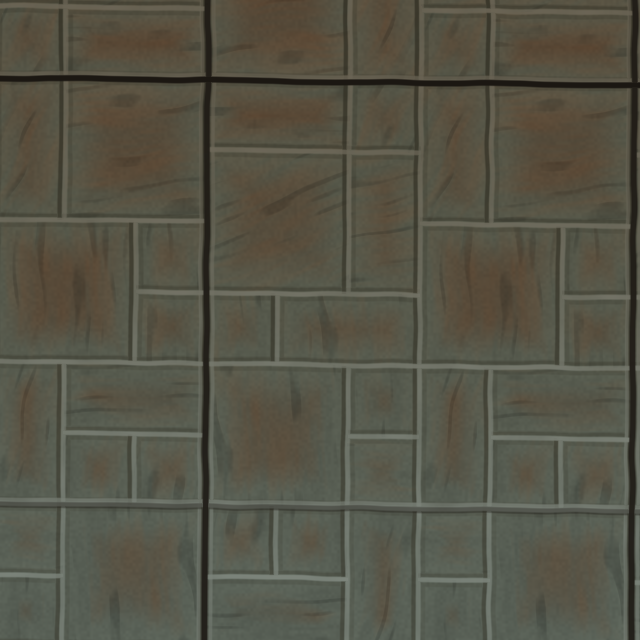
This texture is drawn by a three.js fragment shader. Its source:

```glsl
// Stone cladding: square panels of mixed tiles with pale joints and dark gaps.
varying vec2 vUv;

const float CELLS = 9.0;                    // grid cells across the canvas
const float PANEL = 6.0;                    // cells per panel side
const vec2 OFFSET = vec2(-2.93, -1.08);     // panel corner, in cells
const vec2 SKEW = vec2(0.006, -0.0115);     // slight tilt of the wall
const float JOINT = 0.032;                  // joint half width, in cells
const float GAP = 0.042;                    // panel gap half width, in cells
const float SOFT = 0.03;                    // edge softness, in cells
const float WOBBLE = 0.025;                 // unevenness of the joints
const vec3 GREY_STONE = vec3(0.345, 0.352, 0.295);
const vec3 COOL_STONE = vec3(0.350, 0.380, 0.340);
const vec3 BROWN_STONE = vec3(0.345, 0.265, 0.190);
const vec3 JOINT_TOP = vec3(0.420, 0.395, 0.335);
const vec3 JOINT_LOW = vec3(0.490, 0.520, 0.485);
const vec3 SHADE = vec3(0.190, 0.180, 0.135);
const vec3 GAP_DARK = vec3(0.105, 0.090, 0.070);

float hash(vec2 p) {
  vec3 q = fract(vec3(p.xyx) * 0.1031);
  q += dot(q, q.yzx + 33.33);
  return fract((q.x + q.y) * q.z);
}

float noise(vec2 p) {
  vec2 i = floor(p), f = fract(p);
  f = f * f * (3.0 - 2.0 * f);
  return mix(mix(hash(i), hash(i + vec2(1, 0)), f.x),
             mix(hash(i + vec2(0, 1)), hash(i + vec2(1, 1)), f.x), f.y);
}

// Soft line of half width w around d = 0
float band(float d, float w) {
  return 1.0 - smoothstep(w - SOFT * 0.5, w + SOFT * 0.5, abs(d));
}

// Narrows a span to the side of the cut that holds p
void cut(inout vec2 span, float p, float at) {
  if (p < at) span.y = min(span.y, at);
  else span.x = max(span.x, at);
}

// Splits a panel into tiles; returns the grain angle
float findTile(vec2 p, out vec2 sx, out vec2 sy) {
  sx = sy = vec2(0.0, PANEL);
  cut(sx, p.x, 3.0);
  cut(sy, p.y, 4.0);
  if (p.x < 3.0) {
    cut(sy, p.y, 3.0);
    if (p.y < 3.0) {
      cut(sx, p.x, 2.0);
      cut(sy, p.y, 1.0);
      if (p.y < 1.0) return p.x < 2.0 ? -0.05 : -1.2;
      return p.x < 2.0 ? -0.4 : -0.15;
    }
    cut(sx, p.x, p.y < 4.0 ? 1.0 : 2.0);
    if (p.y > 4.0 && p.x > 2.0) cut(sy, p.y, 5.0);
    return p.y > 5.0 && p.x > 2.0 ? 0.05 : 1.5;
  }
  cut(sy, p.y, 2.0);
  if (p.y < 2.0) {
    cut(sx, p.x, 4.0);
    return p.x < 4.0 ? -1.1 : -0.1;
  }
  if (p.y < 4.0) {
    cut(sx, p.x, 5.0);
    if (p.x > 5.0) cut(sy, p.y, 3.0);
    return 1.55;
  }
  cut(sx, p.x, 4.0);
  if (p.x > 4.0) cut(sy, p.y, 5.0);
  if (p.x > 4.0 && p.y > 5.0) cut(sx, p.x, 5.0);
  return p.x > 4.0 && p.y < 5.0 ? 0.0 : -1.4;
}

void main() {
  // Panel space, y downwards; every other row of panels is turned half round
  vec2 c = vec2(vUv.x, 1.0 - vUv.y);
  vec2 g = (c + SKEW * c.yx) * CELLS + OFFSET;
  g += WOBBLE * (vec2(noise(g * 2.3), noise(g * 2.3 + 40.0)) - 0.5);
  vec2 panel = floor(g / PANEL);
  vec2 q = g - panel * PANEL;
  bool turned = mod(panel.y, 2.0) > 0.5;
  vec2 p = turned ? PANEL - q : q;
  vec2 sx, sy;
  float angle = findTile(p, sx, sy);
  vec2 lo = vec2(sx.x, sy.x), hi = vec2(sx.y, sy.y);
  vec2 nearLT = turned ? hi - p : p - lo;
  vec2 nearRB = turned ? p - lo : hi - p;
  vec2 nearest = min(nearLT, nearRB);
  float edge = min(nearest.x, nearest.y);

  // Stone: streaks along the grain, browner towards the tile centre
  float seed = hash(lo * 7.3 + 2.0);
  float cs = cos(angle), sn = sin(angle);
  vec2 r = vec2(cs * p.x + sn * p.y, cs * p.y - sn * p.x) + seed * 31.0 + 50.0;
  r.y += 0.12 * noise(r * 1.6);
  float streak = 0.6 * noise(r * vec2(1.1, 6.0)) + 0.4 * noise(r * vec2(2.6, 17.0));
  float vein = smoothstep(0.70, 0.92, noise(r * vec2(1.5, 11.0) + 9.0));
  float grit = noise(g * 24.0 + 300.0) - 0.5;
  float brown = smoothstep(0.0, 0.75, edge) * (0.55 + 0.45 * seed)
              + 0.6 * (streak - 0.5) + 0.45 * (vUv.y - 0.5);
  vec3 stone = mix(COOL_STONE, GREY_STONE, smoothstep(0.0, 0.75, vUv.y));
  vec3 color = mix(stone, BROWN_STONE, clamp(brown, 0.0, 0.95));
  color *= 1.0 + 0.15 * (streak - 0.5) + 0.07 * grit - 0.13 * vein;

  // Joints: soft shade on the right and lower tile edges, then a pale line
  float shade = max(0.75 * band(nearRB.x - 0.065, 0.03), 0.45 * band(nearRB.y - 0.065, 0.025));
  shade = max(shade, 0.25 * band(edge - 0.07, 0.03));
  color = mix(color, SHADE, shade * mix(0.55, 1.0, vUv.y));
  vec3 jointColor = mix(JOINT_LOW, JOINT_TOP, smoothstep(0.1, 0.9, vUv.y));
  float worn = 0.7 + 0.3 * noise(g * 3.0 + 80.0);
  color = mix(color, jointColor, worn * max(0.8 * band(nearest.x, JOINT), band(nearest.y, JOINT)));

  // Panel gaps: dark slot with pale rims
  vec2 d = q - PANEL * step(PANEL * 0.5, q);
  float rim = max(0.7 * band(abs(d.x) - 0.085, 0.025), 0.8 * band(d.y + 0.055, 0.03));
  color = mix(color, jointColor, rim * worn);
  float slot = max(0.9 * band(d.x, GAP), mix(0.4, 1.0, smoothstep(0.2, 0.85, vUv.y)) * band(d.y - 0.015, GAP));
  color = mix(color, GAP_DARK, slot);
  gl_FragColor = vec4(color, 1.0);
}
```
